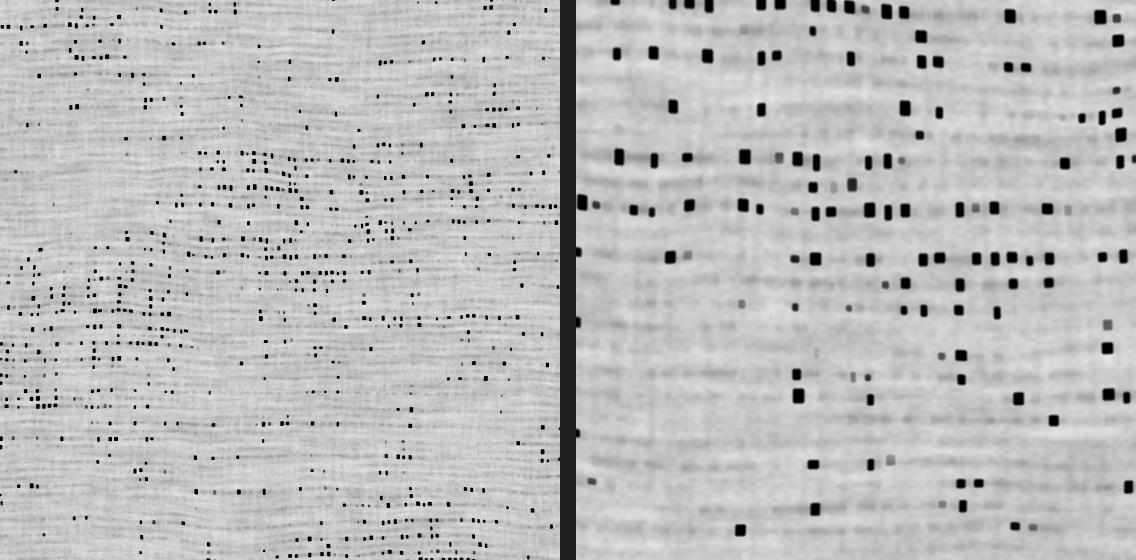
Left: the whole. Right: its middle third, enlarged.
Reproduce this texture procedurally as a Shadertoy shader.

```glsl
// Loose pale gauze: wavy horizontal threads over finer vertical ones.
// A bent grid holds the gaps between threads; where rows, columns and
// broad patches are all slack, a gap opens into a small black hole.

const vec2 GRID = vec2(92.0, 70.0);          // gaps across the canvas
const vec2 HOLE_HALF = vec2(0.0029, 0.0037); // half size of an open hole
const float HOLE_ROUND = 0.0016;
const float EDGE = 0.0011;                   // softness of hole rims
const float OPEN_START = 0.93;               // slackness where holes begin
const float OPEN_FULL = 1.06;
const float TIGHT_ROW = 0.15;                // every second row is tighter
const vec3 CLOTH = vec3(0.797);
const vec3 HOLE = vec3(0.0);
const float STREAK = 0.15;
const float WARP = 0.05;
const float GRAIN = 0.06;
const float GAP_SHADE = 0.17;

float hash(vec2 p) {
    vec3 q = fract(p.xyx * 0.1031);
    q += dot(q, q.yzx + 33.33);
    return fract((q.x + q.y) * q.z);
}

float noise(vec2 p) {
    vec2 cell = floor(p);
    vec2 f = fract(p);
    f = f * f * (3.0 - 2.0 * f);
    float low = mix(hash(cell), hash(cell + vec2(1, 0)), f.x);
    float high = mix(hash(cell + vec2(0, 1)), hash(cell + vec2(1, 1)), f.x);
    return mix(low, high, f.y);
}

// Bends the threads, mostly up and down
vec2 bend(vec2 p) {
    float sway = noise(p * vec2(3.0, 5.0) + 11.0) - 0.5;
    float lift = noise(p * vec2(5.0, 4.0) + 37.0) - 0.5;
    float ripple = noise(p * vec2(19.0, 13.0) + 71.0) - 0.5;
    return p + vec2(0.012 * sway, 0.022 * lift + 0.006 * ripple);
}

float roundedBox(vec2 p, vec2 halfSize, float radius) {
    vec2 d = abs(p) - halfSize + radius;
    return length(max(d, 0.0)) + min(max(d.x, d.y), 0.0) - radius;
}

// Brightness of the fibres: long streaks, vertical threads, fine grain
float fibres(vec2 p) {
    float streak = 0.6 * noise(p * vec2(16.0, 130.0) + 5.0)
                 + 0.4 * noise(p * vec2(38.0, 240.0) + 90.0) - 0.5;
    float warp = noise(p * vec2(210.0, 26.0) + 150.0) - 0.5;
    float grain = noise(p * vec2(300.0, 380.0) + 210.0) - 0.5;
    float patches = noise(p * 6.0 + 250.0) - 0.5;
    return STREAK * streak + WARP * warp + GRAIN * grain + 0.025 * patches;
}

void mainImage(out vec4 fragColor, in vec2 fragCoord) {
    vec2 uv = fragCoord / iResolution.xy;
    vec2 p = bend(uv);
    vec2 cell = floor(p * GRID);
    vec2 local = fract(p * GRID) - 0.5;

    // Slackness of the patch, the row and the column
    float patchSlack = noise(uv * vec2(5.0, 4.5) + 17.0);
    float rowSlack = noise(vec2(p.x * 7.0, cell.y + 300.0));
    float columnSlack = noise(vec2(cell.x + 400.0, p.y * 6.0));
    float tight = TIGHT_ROW * mod(cell.y, 2.0);

    // Grey, ticked shade between the horizontal threads
    vec3 color = CLOTH + fibres(p);
    float gap = exp(-local.y * local.y * 19.0);
    float tick = smoothstep(0.25, 0.8, noise(vec2(p.x * GRID.x * 2.0, cell.y + 500.0)));
    float slack = clamp(0.45 * patchSlack + 0.75 * rowSlack - tight, 0.0, 1.0);
    color -= GAP_SHADE * gap * slack * (0.3 + 0.7 * tick);

    // Open holes, sampled once per cell so each keeps one shape
    vec2 center = (cell + 0.5) / GRID;
    float open = 0.40 * noise(center * vec2(5.0, 4.5) + 17.0)
               + 0.35 * noise(vec2(center.x * 7.0, cell.y + 300.0))
               + 0.30 * columnSlack + 0.50 * hash(cell + 600.0) - tight;
    float depth = smoothstep(OPEN_START, OPEN_FULL, open);
    vec2 vary = vec2(hash(cell + 700.0), hash(cell + 800.0));
    vec2 jitter = 0.0026 * (vary.yx - 0.5);
    vec2 halfSize = HOLE_HALF * mix(vec2(0.7), vec2(1.25), vary) * mix(0.7, 1.0, depth);
    float d = roundedBox(local / GRID - jitter, halfSize, HOLE_ROUND);
    float soft = max(EDGE, 0.5 / iResolution.y);
    float hole = (1.0 - smoothstep(-soft, soft, d)) * smoothstep(0.0, 0.6, depth);
    color = mix(color, HOLE, hole);

    fragColor = vec4(clamp(color, 0.0, 1.0), 1.0);
}
```
